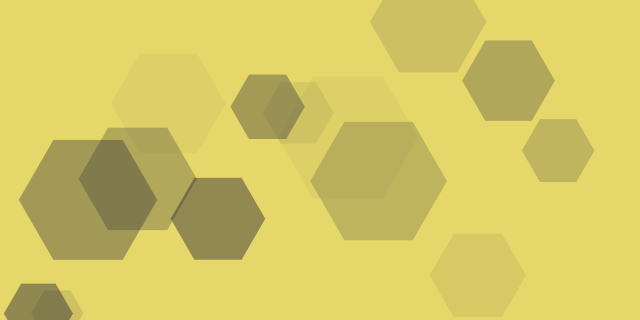
Write a WebGL 2 fragment shader that draws this background.

```glsl
#version 300 es
precision highp float;

#define HEX_COUNT 14
#define RADIUS_RANGE vec2(0.08, 0.22)
#define OPACITY_RANGE vec2(0.03, 0.48)
#define OPACITY_BIAS 1.5
#define SPREAD_X vec2(0.06, 0.92)
#define OFFSET_Y 0.02

uniform vec2 u_resolution;
out vec4 fragColor;

const vec3 YELLOW = vec3(0.898, 0.843, 0.410);
const vec3 SHADE = vec3(0.15, 0.15, 0.20);

// Signed distance to a hexagon with flat top and bottom
float hexagon(vec2 p, float radius) {
    const vec2 slant = vec2(0.866025, 0.5);
    p = abs(p);
    return max(p.y, dot(p, slant)) - radius * slant.x;
}

// Scattered centre: even across the width, irregular in height
vec2 hexCentre(float i) {
    float across = fract(i * 0.618034);
    float up = fract(i * i * 0.41421);
    return vec2(mix(SPREAD_X.x, SPREAD_X.y, across), up + OFFSET_Y);
}

void main() {
    // Canvas height is one unit
    vec2 uv = gl_FragCoord.xy / u_resolution.y;
    vec2 canvas = vec2(u_resolution.x / u_resolution.y, 1.0);
    float pixel = 1.0 / u_resolution.y;

    // Layer translucent hexagons over the flat ground
    vec3 colour = YELLOW;
    for (int n = 0; n < HEX_COUNT; n++) {
        float i = float(n);
        float size = fract(0.2 + i * 0.75488);
        float weight = pow(fract(0.95 + i * 0.56984), OPACITY_BIAS);
        float radius = mix(RADIUS_RANGE.x, RADIUS_RANGE.y, size);
        float opacity = mix(OPACITY_RANGE.x, OPACITY_RANGE.y, weight);

        float d = hexagon(uv - hexCentre(i) * canvas, radius);
        float coverage = clamp(0.5 - d / pixel, 0.0, 1.0);
        colour = mix(colour, SHADE, coverage * opacity);
    }

    fragColor = vec4(colour, 1.0);
}
```
